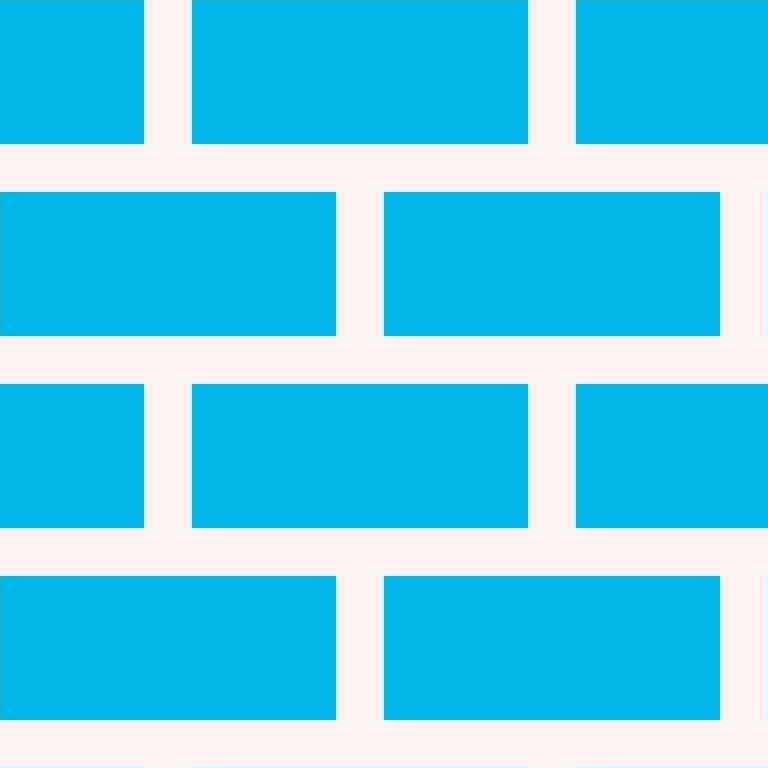
Write a Shadertoy shader that draws this pattern.

```glsl
const float GRID = 16.0;                // joint widths per canvas height
const vec2 CELL = vec2(8.0, 4.0);       // brick plus joint, in joint widths
const vec2 BRICK = vec2(7.0, 3.0);
const float FRINGE = GRID / 512.0;      // width of one fringe band

const vec3 BLUE = vec3(0.0, 0.72, 0.905);
const vec3 MORTAR = vec3(1.0, 0.95, 0.95);
const vec3 BLUE_RIM = vec3(0.12, 0.69, 0.81);
const vec3 CYAN_HALO = vec3(0.80, 1.0, 1.0);
const vec3 PALE_HALO = vec3(0.91, 0.98, 0.98);

float boxDistance(vec2 p, vec2 halfSize) {
    vec2 q = abs(p) - halfSize;
    return length(max(q, 0.0)) + min(max(q.x, q.y), 0.0);
}

// Signed distance to the nearest brick, alternate rows shifted by half a cell
float brickDistance(vec2 p, vec2 cell, vec2 brick) {
    p += 0.5 * vec2(cell.x - brick.x, brick.y - cell.y);
    float row = floor(p.y / cell.y);
    p.x -= 0.5 * cell.x * mod(row, 2.0);
    return boxDistance(mod(p, cell) - 0.5 * cell, 0.5 * brick);
}

// Antialiased coverage of the region below a distance limit
float coverage(float dist, float limit, float pixel) {
    return clamp(0.5 + (limit - dist) / pixel, 0.0, 1.0);
}

void mainImage(out vec4 fragColor, in vec2 fragCoord) {
    float pixel = GRID / iResolution.y;
    float dist = brickDistance(fragCoord * pixel, CELL, BRICK);

    // Layers from the mortar inward, with thin fringes along each edge
    vec3 color = MORTAR;
    color = mix(color, PALE_HALO, coverage(dist, 2.0 * FRINGE, pixel));
    color = mix(color, CYAN_HALO, coverage(dist, FRINGE, pixel));
    color = mix(color, BLUE_RIM, coverage(dist, 0.0, pixel));
    color = mix(color, BLUE, coverage(dist, -FRINGE, pixel));

    fragColor = vec4(color, 1.0);
}
```
